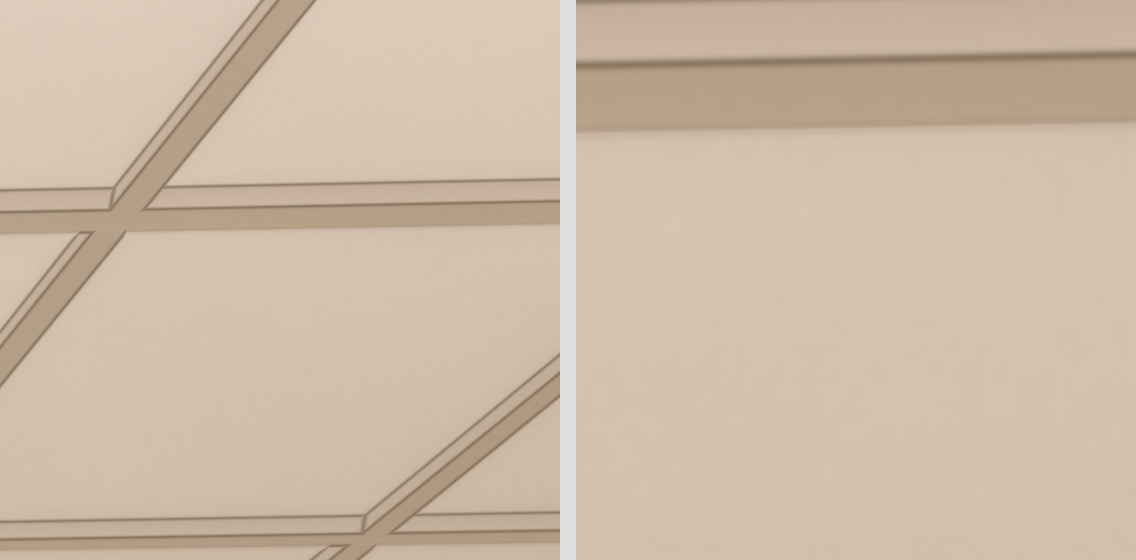
Left: the whole. Right: its middle third, enlarged.
Write a Shadertoy shader that draws this pattern.

```glsl
// Coffered plaster ceiling seen at an angle: pale panels, recessed lips, flat beams.
// Two slanting rails cross two level beams. Each is three converging lines whose
// signed distances give the faces, the dark seams and the mitred corners.

// Lines of each member: outer lip edge, lip foot, far edge.
// Rails hold x at the canvas bottom and top; beams hold y at its left and right.
const vec3 RAIL_BOTTOM[2] = vec3[2](vec3(-0.322, -0.304, -0.253), vec3(0.556, 0.589, 0.639));
const vec3 RAIL_TOP[2]    = vec3[2](vec3(0.469, 0.497, 0.5625), vec3(1.766, 1.819, 1.869));
const vec3 BEAM_LEFT[2]   = vec3[2](vec3(0.660, 0.621, 0.582), vec3(0.068, 0.0365, 0.017));
const vec3 BEAM_RIGHT[2]  = vec3[2](vec3(0.680, 0.641, 0.600), vec3(0.085, 0.053, 0.031));

const vec3 PANEL_LIGHT = vec3(0.875, 0.812, 0.745);
const vec3 PANEL_DIM   = vec3(0.805, 0.728, 0.645);
const vec3 LIP_LIGHT   = vec3(0.800, 0.722, 0.638);
const vec3 LIP_DIM     = vec3(0.755, 0.675, 0.590);
const vec3 BEAM_LIGHT  = vec3(0.735, 0.658, 0.568);
const vec3 BEAM_DIM    = vec3(0.675, 0.590, 0.500);
const vec3 SEAM        = vec3(0.490, 0.415, 0.330);
const float SEAM_WIDTH = 0.0030;

float hash(vec2 cell) {
    vec3 q = fract(vec3(cell.xyx) * 0.1031);
    q += dot(q, q.yzx + 33.33);
    return fract((q.x + q.y) * q.z);
}

float valueNoise(vec2 p) {
    vec2 cell = floor(p), f = fract(p);
    f = f * f * (3.0 - 2.0 * f);
    return mix(mix(hash(cell), hash(cell + vec2(1, 0)), f.x),
               mix(hash(cell + vec2(0, 1)), hash(cell + vec2(1, 1)), f.x), f.y);
}

// Signed distances across three sloping lines.
vec3 lineDistances(float along, float across, vec3 start, vec3 end) {
    vec3 slope = end - start;
    return (across - mix(start, end, along)) * inversesqrt(1.0 + slope * slope);
}

// Negative between two lines.
float band(float nearLine, float farLine) {
    return max(-nearLine, farLine);
}

float inside(float d, float soft) {
    return 1.0 - smoothstep(-soft, soft, d);
}

float seam(float d, float width) {
    return exp(-d * d / (width * width));
}

void mainImage(out vec4 fragColor, in vec2 fragCoord) {
    vec2 p = fragCoord / iResolution.xy;
    float pixel = 1.0 / min(iResolution.x, iResolution.y);
    float soft = max(pixel, 0.0016);
    float width = max(SEAM_WIDTH, pixel);

    // Union of the members: flat faces, and faces together with their lips
    float railFace = 10.0, beamFace = 10.0, railAll = 10.0, beamAll = 10.0;
    float beamFoot = 10.0, mitre = 0.0, lipDepth = 0.0;
    for (int i = 0; i < 2; i++) {
        vec3 beam = -lineDistances(p.x, p.y, BEAM_LEFT[i], BEAM_RIGHT[i]);
        beamFace = min(beamFace, band(beam.y, beam.z));
        beamAll = min(beamAll, band(beam.x, beam.z));
        beamFoot = min(beamFoot, abs(beam.z));
        float beamLip = band(beam.x, beam.y);
        float beamDepth = beam.x / (beam.x - beam.y);
        lipDepth = max(lipDepth, inside(beamLip, soft) * clamp(beamDepth, 0.0, 1.0));

        for (int j = 0; j < 2; j++) {
            vec3 rail = lineDistances(p.y, p.x, RAIL_BOTTOM[j], RAIL_TOP[j]);
            railFace = min(railFace, band(rail.y, rail.z));
            railAll = min(railAll, band(rail.x, rail.z));
            // Crease where the two lips are equally deep
            float railWidth = rail.x - rail.y;
            float crease = rail.x - beamDepth * railWidth;
            float corner = max(beamLip, band(rail.x, rail.y));
            mitre = max(mitre, seam(crease, width) * inside(corner, soft));
        }
    }
    float face = min(railFace, beamFace);
    float all = min(railAll, beamAll);

    // Warm light fading from the upper left
    float shade = clamp(0.12 + 0.72 * (1.0 - p.y) + 0.26 * p.x - 0.12 * p.x * p.y, 0.0, 1.0);
    vec3 panel = mix(PANEL_LIGHT, PANEL_DIM, shade);
    panel *= 1.0 - 0.035 * exp(-max(all, 0.0) / 0.018);

    // Level lips brighten toward their foot; slanting lips stay even
    float onBeamLip = inside(beamAll, soft);
    vec3 lip = mix(LIP_DIM, LIP_LIGHT, mix(0.45, 0.2 + 0.8 * lipDepth, onBeamLip));
    lip *= 1.02 - 0.05 * shade;

    // Level faces are lighter toward the lower edge
    float footGlow = 0.035 * exp(-beamFoot / 0.012) * inside(beamFace, soft);
    vec3 flatFace = mix(BEAM_LIGHT, BEAM_DIM, 0.15 + 0.7 * shade) * (1.0 + footGlow);
    flatFace = mix(flatFace, flatFace * vec3(1.01, 0.985, 0.98), p.x);

    vec3 color = mix(panel, lip, inside(all, soft));
    color = mix(color, flatFace, inside(face, soft));

    // The lower beam edge is faint except where it closes a slanting lip
    float faint = seam(beamFoot, 2.0 * width) * (1.0 - inside(railAll, soft));
    float strength = mix(1.0, 0.12, faint);
    float lines = max(seam(face, width), 0.9 * seam(all, width)) * strength;
    color = mix(color, SEAM, 0.78 * max(lines, 0.9 * mitre));

    // Plaster grain and broad unevenness
    float grain = valueNoise(p * 150.0) + 0.6 * valueNoise(p * 70.0 + 19.0) - 0.8;
    float stain = valueNoise(p * 5.0 + 7.0) - 0.5;
    color *= 1.0 + 0.010 * grain + 0.012 * stain;
    fragColor = vec4(color, 1.0);
}
```
